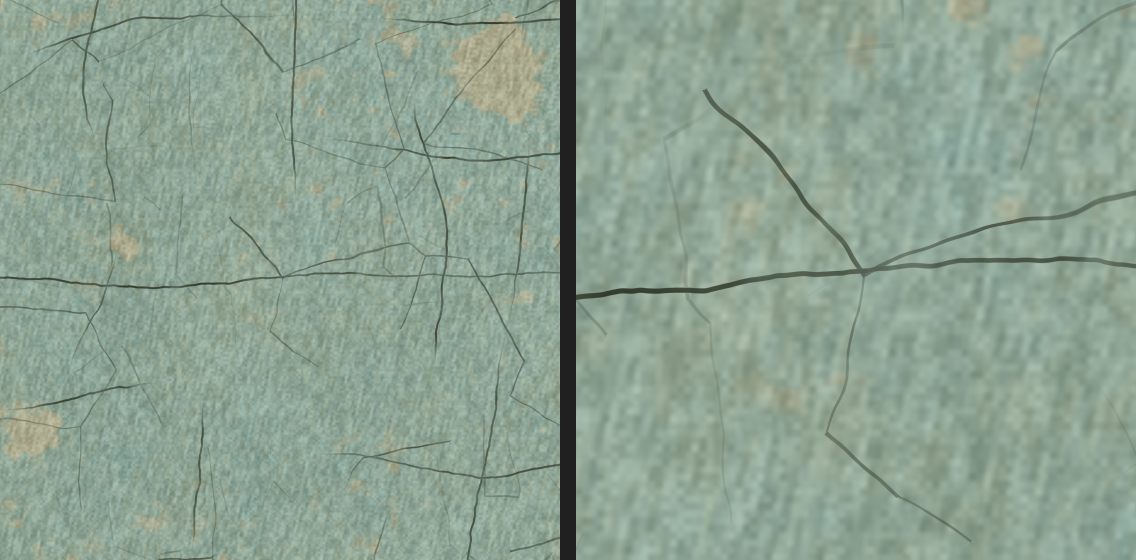
Left, the full canvas; right, a detail of the centre.
Write a WebGL 2 fragment shader that draws this texture.

```glsl
#version 300 es
precision highp float;
// Aged sage-green paint with brushed grain, branching cracks and worn ochre patches.

uniform vec2 u_resolution;
out vec4 fragColor;

const vec3 PAINT = vec3(0.560, 0.650, 0.590);
const vec3 HUE_SHIFT = vec3(-0.055, 0.010, 0.075);  // warm to cool drift
const vec3 OCHRE = vec3(0.675, 0.665, 0.550);
const vec3 CRACK = vec3(0.170, 0.200, 0.140);
const float GRAIN_CONTRAST = 0.125;
const float SPECK_CONTRAST = 0.090;
const float BRUSH_SLANT = 0.22;
const float CRACK_WIDTH = 0.0012;
const int LONG_CRACKS = 5;
const int PATCHES = 3;
const vec2 PATCH_START = vec2(0.890, 0.875);
const vec2 PATCH_STEP = vec2(0.165, 0.345);
const float PATCH_RADIUS = 0.082;

float hash(vec2 p) {
  return fract(sin(dot(p, vec2(127.1, 311.7))) * 43758.5453);
}

vec2 hash2(vec2 p) {
  return vec2(hash(p), hash(p + 57.3));
}

float noise(vec2 p) {
  vec2 i = floor(p), f = fract(p);
  f = f * f * (3.0 - 2.0 * f);
  return mix(mix(hash(i), hash(i + vec2(1, 0)), f.x),
             mix(hash(i + vec2(0, 1)), hash(i + vec2(1, 1)), f.x), f.y);
}

float fbm(vec2 p) {
  float sum = 0.0, gain = 0.5;
  for (int i = 0; i < 4; i++) {
    sum += gain * noise(p);
    p = p * 2.03 + 17.7;
    gain *= 0.5;
  }
  return sum / 0.9375;
}

float stroke(float dist, float width, float pixel) {
  return 1.0 - smoothstep(width - 0.5 * pixel, width + pixel, dist);
}

// Long cracks that wander along x, fading in and out.
float longCracks(vec2 p, float seed, float pixel) {
  float ink = 0.0;
  for (int i = 0; i < LONG_CRACKS; i++) {
    float id = float(i) * 7.3 + seed;
    float path = (float(i) + 0.25 + 0.5 * hash(vec2(id, seed))) / float(LONG_CRACKS);
    path += 0.11 * (noise(vec2(p.x * 3.5, id)) - 0.5);
    path += 0.012 * (fbm(vec2(p.x * 22.0, id + 3.0)) - 0.5);
    float strength = smoothstep(0.38, 0.72, noise(vec2(p.x * 4.5 + id, id + 5.0)));
    float width = CRACK_WIDTH * mix(0.4, 1.15, strength);
    ink = max(ink, stroke(abs(p.y - path), width, pixel) * strength);
  }
  return ink;
}

// Cell borders, of which only a share (keep) has split open.
float crackNetwork(vec2 p, vec2 scale, float seed, float keep, float pixel) {
  vec2 q = p * scale, cell = floor(q), nearId = cell, nearVec = vec2(9.0);
  for (int y = -1; y <= 1; y++)
    for (int x = -1; x <= 1; x++) {
      vec2 id = cell + vec2(x, y);
      vec2 v = id + hash2(id + seed) - q;
      if (dot(v, v) < dot(nearVec, nearVec)) { nearVec = v; nearId = id; }
    }
  float ink = 0.0;
  for (int y = -2; y <= 2; y++)
    for (int x = -2; x <= 2; x++) {
      vec2 id = nearId + vec2(x, y);
      if (x == 0 && y == 0) continue;
      vec2 v = id + hash2(id + seed) - q;
      vec2 border = normalize(v - nearVec);
      float dist = dot(0.5 * (v + nearVec), border) / length(border * scale);
      float edge = hash(id + nearId + seed * 1.7);
      float open = smoothstep(1.0 - keep, 1.15 - keep, edge) * mix(0.5, 1.0, hash(vec2(edge, seed)));
      ink = max(ink, stroke(dist, CRACK_WIDTH * open, pixel) * open);
    }
  return ink;
}

float wornPatches(vec2 p) {
  float worn = 0.0;
  float ragged = 0.055 * (fbm(p * 22.0) - 0.5) + 0.03 * (noise(p * 70.0) - 0.5);
  for (int i = 0; i < PATCHES; i++) {
    vec2 center = fract(PATCH_START + PATCH_STEP * float(i));
    float radius = PATCH_RADIUS * pow(0.55, float(i));
    float dist = length((p - center) * vec2(1.0, 0.9)) + ragged;
    worn = max(worn, 0.92 * (1.0 - smoothstep(radius - 0.006, radius + 0.006, dist)));
  }
  return worn;
}

void main() {
  float pixel = 1.0 / u_resolution.y;
  vec2 p = gl_FragCoord.xy * pixel;

  // Brushed paint: slanted streaks, fine specks and a slow hue drift.
  vec2 brush = vec2(p.x - BRUSH_SLANT * p.y, p.y);
  float grain = noise(brush * vec2(190.0, 65.0)) - 0.5;
  float speck = noise(p * 230.0 + 40.0) - 0.5;
  float drift = 0.6 * fbm(p * 9.0) + 0.4 * noise(brush * vec2(120.0, 50.0) + 9.0) - 0.5;
  vec3 color = PAINT + HUE_SHIFT * drift + 0.05 * (fbm(p * 5.0 + 3.0) - 0.5);

  // Worn patches and ochre flecks.
  float fleck = smoothstep(0.60, 0.80, fbm(p * 30.0 + 8.0)) * smoothstep(0.35, 0.7, noise(p * 6.0 + 2.0));
  color = mix(color, OCHRE, max(wornPatches(p), 0.8 * fleck));
  color += GRAIN_CONTRAST * grain + SPECK_CONTRAST * speck;

  // Cracks, from long splits to faint hairlines.
  vec2 bent = p + 0.035 * (vec2(fbm(p * 8.0), fbm(p * 8.0 + 31.0)) - 0.5);
  float ink = longCracks(p, 2.0, pixel);
  ink = max(ink, 0.85 * longCracks(vec2(p.y, p.x - 0.06 * p.y), 11.0, pixel));
  ink = max(ink, 0.85 * crackNetwork(bent, vec2(4.6, 5.2), 4.0, 0.55, pixel));
  float hairline = crackNetwork(bent, vec2(15.0, 8.0), 23.0, 0.35, pixel);
  ink = max(ink, 0.40 * hairline * smoothstep(0.35, 0.65, noise(p * 7.0 + 50.0)));
  ink *= mix(0.55, 1.0, noise(p * 45.0));
  color = mix(color, CRACK, 0.95 * ink);

  fragColor = vec4(color, 1.0);
}
```
